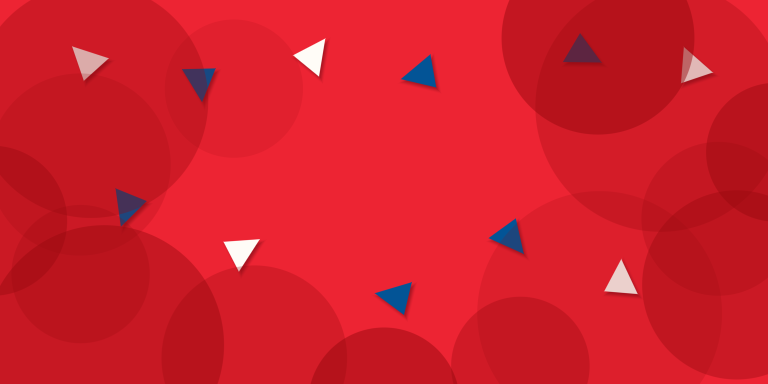
Give the GLSL for this background, as a WebGL 2 fragment shader.

```glsl
#version 300 es
precision highp float;
// Flat red backdrop with small blue and white paper triangles casting soft
// shadows, veiled by large translucent dark red discs. The discs follow an open
// ring around the canvas, the triangles two loose rows, both jittered.

#define DISC_COUNT 15
#define TRIANGLE_COUNT 11
#define DISC_RADIUS vec2(0.18, 0.40)
#define DISC_OPACITY vec2(0.14, 0.48)
#define TRIANGLE_INRADIUS 0.027
#define SHADOW_OFFSET vec2(0.006, -0.008)
#define SHADOW_STRENGTH 0.5
#define RED vec3(0.93, 0.14, 0.20)
#define VEIL vec3(0.58, 0.03, 0.05)
#define BLUE vec3(0.01, 0.33, 0.59)
#define WHITE vec3(1.0, 0.99, 0.97)
#define SHADOW vec3(0.40, 0.02, 0.06)

uniform vec2 u_resolution;
out vec4 fragColor;

const float TAU = 6.2831853;

// Evenly spread pseudo-random pair in 0..1 for item n.
vec2 scatter(float n) {
    return fract(n * vec2(0.7549, 0.5698));
}

// Signed distance to the sides of a slightly uneven triangle.
float triangle(vec2 p, float angle) {
    float d = -1.0;
    for (int k = 0; k < 3; k++) {
        float a = angle + TAU * float(k) / 3.0 + 0.12 * float(k == 1);
        d = max(d, dot(p, vec2(cos(a), sin(a))));
    }
    return d - TRIANGLE_INRADIUS;
}

// Paper triangles in two rows, each with its shadow.
vec3 drawTriangles(vec3 color, vec2 p, float aspect, float pixel) {
    for (int i = 0; i < TRIANGLE_COUNT; i++) {
        float n = float(i);
        vec2 jitter = scatter(n + 1.0) - 0.5;
        float slot = (n + 0.25) / (0.5 * float(TRIANGLE_COUNT));
        float lower = floor(slot);
        vec2 center = vec2(mix(0.06, 0.94, fract(slot)) * aspect + 0.12 * jitter.x,
                           mix(0.83, 0.33, lower) + mix(0.10, 0.28, lower) * jitter.y);
        float angle = TAU * fract(n * 0.387 + 0.2);
        vec3 paper = fract(n * 0.618) < 0.45 ? WHITE : BLUE;

        float shade = triangle(p - center - SHADOW_OFFSET, angle);
        color = mix(color, SHADOW, SHADOW_STRENGTH * (1.0 - smoothstep(-0.008, 0.008, shade)));
        float edge = triangle(p - center, angle);
        color = mix(color, paper, 1.0 - smoothstep(-0.7 * pixel, 0.7 * pixel, edge));
    }
    return color;
}

// Translucent discs along a ring that stays open at the top.
vec3 drawDiscs(vec3 color, vec2 p, float aspect, float pixel) {
    for (int i = 0; i < DISC_COUNT; i++) {
        float n = float(i);
        vec2 random = scatter(n);
        float angle = TAU * (1.0 / 3.0 + n / float(DISC_COUNT - 1) * 5.0 / 6.0);
        vec2 ring = vec2(0.46 * aspect, 0.42) * mix(0.85, 1.22, random.y);
        vec2 center = vec2(0.5 * aspect, 0.46) + ring * vec2(cos(angle), sin(angle));
        float radius = mix(DISC_RADIUS.x, DISC_RADIUS.y, random.x * random.x);
        float opacity = mix(DISC_OPACITY.x, DISC_OPACITY.y, random.y);
        float edge = length(p - center) - radius;
        color = mix(color, VEIL, opacity * (1.0 - smoothstep(-0.7 * pixel, 0.7 * pixel, edge)));
    }
    return color;
}

void main() {
    // Canvas height is one unit.
    float pixel = 1.0 / u_resolution.y;
    float aspect = u_resolution.x * pixel;
    vec2 p = gl_FragCoord.xy * pixel;

    vec3 color = drawTriangles(RED, p, aspect, pixel);
    color = drawDiscs(color, p, aspect, pixel);
    fragColor = vec4(color, 1.0);
}
```
